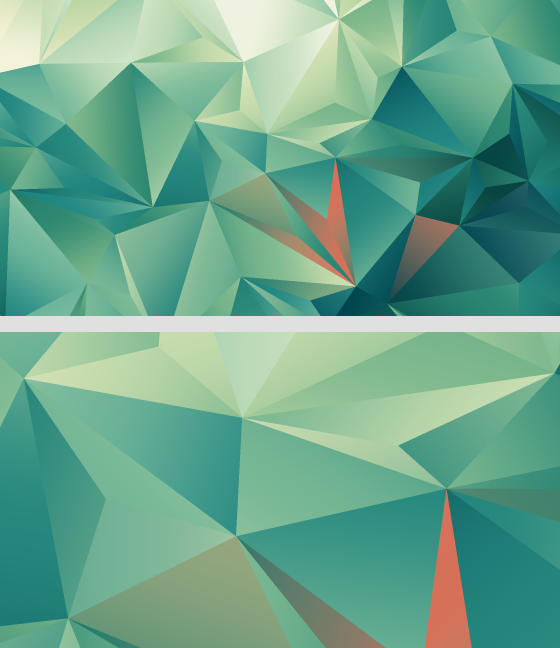
Top, the full canvas; bottom, a detail of the centre.
Give the GLSL for this background, as a Shadertoy shader.

```glsl
// Low-poly mesh of softly shaded triangles, from cream through green to deep teal with coral accents.

#define CELL_SIZE 0.25      // mesh spacing, in canvas heights
#define JITTER 0.90         // vertex displacement, below 1 keeps cells simple
#define MESH_ANGLE 0.38     // rotation of the mesh
#define SPLIT_SHARE 0.42    // share of triangles cut into three
#define FACE_CONTRAST 0.25  // tone difference between faces
#define FACE_SLOPE 0.95     // tone gradient within a face
#define WARMTH 1.10         // strength of the coral accents
#define SAMPLES 3           // antialiasing samples per axis

struct Triangle { vec2 a, b, c; };

vec2 hash2(vec2 p) {
    vec3 q = fract(p.xyx * vec3(0.1031, 0.1030, 0.0973));
    q += dot(q, q.yzx + 33.33);
    return fract((q.xx + q.yz) * q.zy);
}

mat2 rotation(float angle) {
    float c = cos(angle), s = sin(angle);
    return mat2(c, s, -s, c);
}

// Twice the signed area, positive when counterclockwise
float area(vec2 a, vec2 b, vec2 c) {
    vec2 u = b - a, v = c - a;
    return u.x * v.y - u.y * v.x;
}

bool inside(vec2 p, Triangle t) {
    return min(area(t.a, t.b, p), min(area(t.b, t.c, p), area(t.c, t.a, p))) >= 0.0;
}

vec2 meshVertex(vec2 id) {
    return CELL_SIZE * (rotation(MESH_ANGLE) * (id + JITTER * (hash2(id + 71.0) - 0.5)));
}

// Cut some triangles at an inner point and keep the part holding p
Triangle splitFace(vec2 p, Triangle t) {
    vec2 h = hash2((t.a + t.b + t.c) * 211.0);
    if (h.x > SPLIT_SHARE) return t;
    vec3 w = vec3(0.15 + h.x / SPLIT_SHARE, 0.15 + h.y, 0.45);
    w /= w.x + w.y + w.z;
    vec2 q = w.x * t.a + w.y * t.b + w.z * t.c;
    Triangle ab = Triangle(t.a, t.b, q), bc = Triangle(t.b, t.c, q);
    if (inside(p, ab)) return ab;
    if (inside(p, bc)) return bc;
    return Triangle(t.c, t.a, q);
}

// Search the neighbouring cells, each divided along its better diagonal
Triangle findFace(vec2 p) {
    vec2 cell = floor(p * rotation(MESH_ANGLE) / CELL_SIZE);
    Triangle face = Triangle(p, p, p);
    for (int j = -1; j <= 1; j++)
    for (int i = -1; i <= 1; i++) {
        vec2 id = cell + vec2(i, j);
        vec2 a = meshVertex(id), b = meshVertex(id + vec2(1, 0));
        vec2 c = meshVertex(id + vec2(1, 1)), d = meshVertex(id + vec2(0, 1));
        bool alongAC = min(area(a, b, c), area(a, c, d)) > min(area(a, b, d), area(b, c, d));
        Triangle first = Triangle(a, b, d), second = Triangle(b, c, d);
        if (alongAC) {
            first = Triangle(a, b, c);
            second = Triangle(a, c, d);
        }
        if (inside(p, first)) return splitFace(p, first);
        if (inside(p, second)) return splitFace(p, second);
    }
    return face;
}

float glow(vec2 p, vec2 center, vec2 radius) {
    vec2 d = (p - center) / radius;
    return exp(-dot(d, d));
}

// Broad light and shade over the canvas
float toneField(vec2 p) {
    float tone = 0.36;
    tone += 0.62 * glow(p, vec2(0.92, 1.00), vec2(0.42, 0.50));
    tone += 0.50 * glow(p, vec2(0.00, 0.97), vec2(0.45, 0.33));
    tone += 0.28 * glow(p, vec2(0.45, 0.08), vec2(0.50, 0.22));
    tone += 0.22 * glow(p, vec2(1.55, 0.88), vec2(0.16, 0.18));
    tone -= 0.35 * glow(p, vec2(1.65, 0.38), vec2(0.25, 0.28));
    tone -= 0.32 * glow(p, vec2(1.14, 0.08), vec2(0.20, 0.18));
    tone -= 0.28 * glow(p, vec2(0.42, 0.42), vec2(0.18, 0.12));
    tone -= 0.25 * glow(p, vec2(1.33, 0.80), vec2(0.09, 0.30));
    return tone;
}

vec3 toneColor(float tone) {
    vec3 col = mix(vec3(0.01, 0.27, 0.29), vec3(0.15, 0.53, 0.48), smoothstep(-0.05, 0.36, tone));
    col = mix(col, vec3(0.47, 0.72, 0.58), smoothstep(0.33, 0.60, tone));
    col = mix(col, vec3(0.76, 0.86, 0.70), smoothstep(0.57, 0.80, tone));
    return mix(col, vec3(0.95, 0.95, 0.86), smoothstep(0.76, 1.00, tone));
}

vec3 shade(vec2 p) {
    Triangle face = findFace(p);
    vec2 center = (face.a + face.b + face.c) / 3.0;
    vec2 h = hash2(center * 517.0), k = hash2(center * 389.0 + 19.0);
    float angle = 6.2832 * h.y;
    float slope = dot(p - center, vec2(cos(angle), sin(angle)));

    float tone = toneField(center) + FACE_CONTRAST * (h.x - 0.5) + FACE_SLOPE * slope;
    vec3 col = toneColor(tone) + (k.x - 0.5) * vec3(-0.05, 0.0, 0.08);

    // Coral faces fading into grey-green
    float heat = WARMTH * glow(center, vec2(1.12, 0.27), vec2(0.36, 0.15)) * smoothstep(0.35, 0.85, k.y);
    heat *= 0.75 + 3.0 * slope;
    return mix(col, vec3(0.86, 0.43, 0.34), clamp(heat, 0.0, 0.95));
}

void mainImage(out vec4 fragColor, in vec2 fragCoord) {
    vec3 sum = vec3(0.0);
    for (int j = 0; j < SAMPLES; j++)
    for (int i = 0; i < SAMPLES; i++) {
        vec2 offset = (vec2(i, j) + 0.5) / float(SAMPLES) - 0.5;
        sum += shade((fragCoord + offset) / iResolution.y);
    }
    fragColor = vec4(clamp(sum / float(SAMPLES * SAMPLES), 0.0, 1.0), 1.0);
}
```
